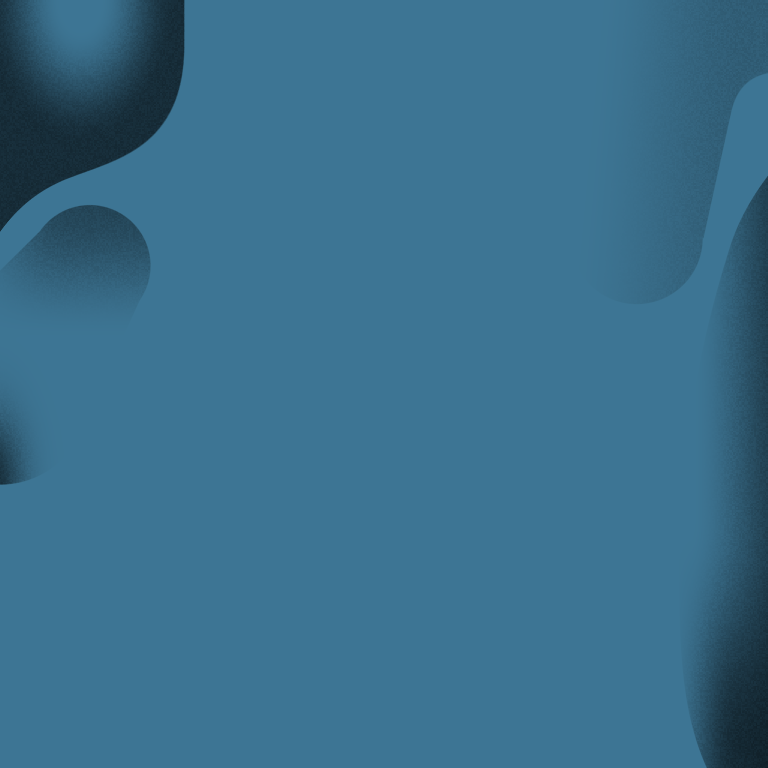
This background is drawn by a WebGL 2 fragment shader. Its source:

```glsl
#version 300 es
precision highp float;

uniform vec2 u_resolution;
out vec4 fragColor;

float hash(vec2 p) {
    vec3 q = fract(vec3(p.xyx) * 0.1031);
    q += dot(q, q.yzx + 33.33);
    return fract((q.x + q.y) * q.z);
}

float smoothMax(float a, float b, float k) {
    float h = max(k - abs(a - b), 0.0) / k;
    return max(a, b) + h * h * k * 0.25;
}

float smoothMin(float a, float b, float k) {
    return -smoothMax(-a, -b, k);
}

// Capsule whose radius grows from one end to the other
float taperedCapsule(vec2 p, vec2 a, vec2 b, float ra, float rb) {
    vec2 axis = b - a;
    float h = clamp(dot(p - a, axis) / dot(axis, axis), 0.0, 1.0);
    return length(p - a - axis * h) - mix(ra, rb, h);
}

float cornerShape(vec2 p) {
    float lowerEdge = 0.205 + 0.097 * exp(-p.x / 0.07);
    return smoothMax(p.x - 0.24, 1.0 - p.y - lowerEdge, 0.15);
}

float hangingShape(vec2 p) {
    float flank = p.x - 0.916 - 0.22 * (p.y - 0.69);
    float body = smoothMin(flank, 0.906 - p.y, 0.052);
    body = max(body, max(0.69 - p.y, 0.743 - p.x));
    return min(body, length(p - vec2(0.829, 0.69)) - 0.086);
}

float sideShape(vec2 p) {
    float up = max(p.y - 0.26, 0.0);
    float down = max(0.26 - p.y, 0.0);
    float tip = max(p.y - 0.68, 0.0);
    float edge = 0.884 + 0.38 * up * up + 2.0 * tip * tip
               + 0.2 * down * down + 5.0 * pow(down, 4.0);
    return edge - p.x;
}

float coverage(float d) {
    float w = 0.8 / u_resolution.y;
    return 1.0 - smoothstep(-w, w, d);
}

void main() {
    vec2 p = gl_FragCoord.xy / u_resolution;

    // Upper left: dark body around a light spot
    float spot = length((p - vec2(0.105, 1.0)) * vec2(1.2, 0.8));
    float shade = coverage(cornerShape(p)) * 0.82 * smoothstep(0.03, 0.15, spot);

    // Left: shaded crown and a dark foot
    float crown = 0.55 * smoothstep(0.555, 0.74, p.y) * smoothstep(-0.06, 0.09, p.x);
    vec2 foot = (p - vec2(-0.013, 0.37)) / vec2(0.042, 0.085);
    float drop = taperedCapsule(p, vec2(0.117, 0.654), vec2(0.0, 0.486), 0.079, 0.117);
    shade += coverage(drop) * (crown + 0.85 * exp(-dot(foot, foot)));

    // Upper right: faint veil
    float veil = 0.28 * smoothstep(0.74 + 0.1 * (p.y - 0.67), 0.98, p.x);
    shade += coverage(hangingShape(p)) * veil;

    // Right: shadow from the border and a darker base
    float border = 0.75 * smoothstep(0.9, 1.04, p.x);
    float base = 0.8 * smoothstep(0.32, 0.02, p.y) * smoothstep(0.87, 0.96, p.x);
    shade += coverage(sideShape(p)) * (1.0 - (1.0 - border) * (1.0 - base));

    // Grain only where there is shade
    float grain = hash(floor(p * 512.0)) - 0.5;
    shade += grain * 0.1 * smoothstep(0.0, 0.3, shade);

    vec3 color = mix(vec3(0.24, 0.46, 0.58), vec3(0.055, 0.11, 0.14), clamp(shade, 0.0, 1.0));
    fragColor = vec4(color, 1.0);
}
```
